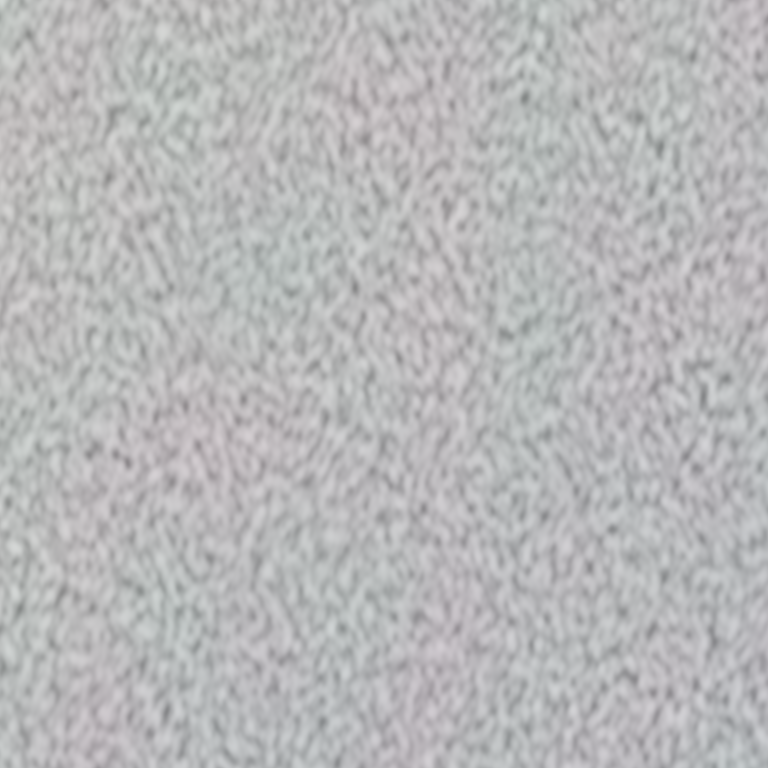
This texture is drawn by a WebGL 1 fragment shader. Its source:

```glsl
precision highp float;

// Fine pale grey grain, like brushed plaster: short soft strokes that lean
// left and right of the vertical. Stretched gradient noise at opposite slants
// makes the strokes; slow noise varies their lean, brightness and tint.

uniform vec2 u_resolution;

const vec3 WARM_GREY = vec3(0.733, 0.735, 0.728);
const vec3 COOL_GREY = vec3(0.709, 0.709, 0.725);
const vec3 PINK_TINT = vec3(0.030, -0.018, 0.004);
const vec2 GRAIN_CELLS = vec2(74.0, 42.0);
const float GRAIN_CONTRAST = 0.132;

float hash(vec2 cell) {
  return fract(sin(dot(cell, vec2(127.1, 311.7))) * 43758.5453);
}

// Slope of a random unit gradient, measured at an offset from its corner.
float cornerSlope(vec2 corner, vec2 offset) {
  float angle = 6.28318 * hash(corner);
  return dot(vec2(cos(angle), sin(angle)), offset);
}

float gradientNoise(vec2 p) {
  vec2 cell = floor(p);
  vec2 f = fract(p);
  vec2 blend = f * f * f * (f * (f * 6.0 - 15.0) + 10.0);
  vec2 right = vec2(1.0, 0.0);
  vec2 up = vec2(0.0, 1.0);
  float low = mix(cornerSlope(cell, f),
                  cornerSlope(cell + right, f - right), blend.x);
  float high = mix(cornerSlope(cell + up, f - up),
                   cornerSlope(cell + 1.0, f - 1.0), blend.x);
  return mix(low, high, blend.y);
}

vec2 rotate(vec2 p, float angle) {
  float c = cos(angle);
  float s = sin(angle);
  return vec2(c * p.x - s * p.y, s * p.x + c * p.y);
}

// Strokes elongated along a direction tilted from the vertical.
float strokes(vec2 p, float tilt, vec2 cells, float seed) {
  return gradientNoise(rotate(p, tilt) * cells + seed);
}

// Blend of both slants; which one dominates drifts over the surface.
float grain(vec2 p) {
  float lean = 0.85 + 1.3 * gradientNoise(p * 9.0 + 31.7);
  float leftStrokes = strokes(p, 0.44, GRAIN_CELLS, 13.3);
  float rightStrokes = strokes(p, -0.44, GRAIN_CELLS, 57.9);
  float uprightStrokes = strokes(p, 0.06, GRAIN_CELLS * 1.15, 91.4);
  return 1.3 * (cos(lean) * rightStrokes + sin(lean) * leftStrokes)
       + 0.65 * uprightStrokes;
}

// Slow drift from warm upper left to cool lower right, with faint pink patches.
vec3 baseColor(vec2 p) {
  float drift = 0.5 + 0.5 * (p.x - p.y);
  drift += 0.35 * gradientNoise(p * 4.0 + 5.2);
  vec3 color = mix(WARM_GREY, COOL_GREY, clamp(drift, 0.0, 1.0));
  float patches = gradientNoise(p * vec2(7.0, 4.5) + 71.6);
  return color + PINK_TINT * patches;
}

void main() {
  vec2 p = gl_FragCoord.xy / u_resolution.y;

  // Shadows reach a little further from the mean than highlights.
  float n = grain(p);
  float shade = n - 0.3 * (n * n - 0.1);
  float contrast = GRAIN_CONTRAST * (1.0 + 0.3 * gradientNoise(p * 5.0 + 44.1));

  gl_FragColor = vec4(baseColor(p) + contrast * shade, 1.0);
}
```
